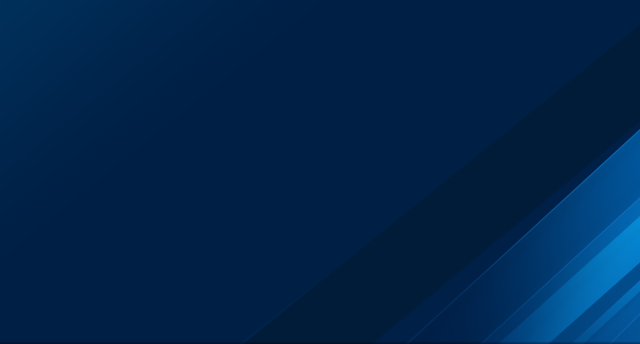
Give the GLSL for this background, as a Shadertoy shader.

```glsl
// Deep navy backdrop with a wide corner glow, a dark diagonal band and
// glossy blue panels in the lower right. Each panel is a half-plane laid
// over the previous one, shaded from left to right, with a thin bright rim.

const float WIDTH = 1.855; // canvas width when its height is one

const vec3 NAVY     = vec3(0.000, 0.122, 0.270);
const vec3 GLOW     = vec3(0.000, 0.200, 0.370);
const vec3 SHADOW   = vec3(0.000, 0.110, 0.222);
const vec3 INDIGO   = vec3(0.000, 0.126, 0.283);
const vec3 OCEAN    = vec3(0.005, 0.335, 0.600);
const vec3 AZURE    = vec3(0.015, 0.420, 0.720);
const vec3 SKY      = vec3(0.025, 0.560, 0.860);
const vec3 RIM_BLUE = vec3(0.080, 0.520, 0.840);

float hash(float n) {
    n = fract(n * 0.1031);
    n *= n + 33.33;
    return fract(n * (n + n));
}

// Signed distance to the line from (bottomX, 0) to (WIDTH, rightY),
// positive on its lower right side.
float diagonal(vec2 p, float bottomX, float rightY) {
    vec2 dir = normalize(vec2(WIDTH - bottomX, rightY));
    return dot(p - vec2(bottomX, 0.0), vec2(dir.y, -dir.x));
}

float cover(float d, float aa) {
    return smoothstep(-aa, aa, d);
}

// Thin line centred on distance zero.
float rim(float d, float halfWidth, float aa) {
    return 1.0 - smoothstep(halfWidth, halfWidth + aa, abs(d));
}

// Lay a panel over the colour below it, with a rim of the given strength.
vec3 panel(vec3 below, float d, float light, vec3 dim, vec3 lit, float rimGain, float aa) {
    vec3 col = mix(below, mix(dim, lit, light), cover(d, aa));
    return mix(col, RIM_BLUE, rimGain * rim(d, 0.0004, aa * 1.3));
}

// Faint parallel streaks of varied position, width and strength.
float streaks(float d) {
    float sum = 0.0;
    for (int i = 0; i < 6; i++) {
        float k = float(i);
        float centre = 0.42 * hash(k + 3.0);
        float halfWidth = mix(0.015, 0.040, hash(k + 19.0));
        sum += (hash(k + 41.0) - 0.5) * smoothstep(halfWidth, 0.0, abs(d - centre));
    }
    return sum;
}

void mainImage(out vec4 fragColor, in vec2 fragCoord) {
    vec2 p = fragCoord / iResolution.xy * vec2(WIDTH, 1.0);
    float aa = 0.8 / iResolution.y;

    // Backdrop and upper left glow
    float cornerDist = p.x * 0.63 + (1.0 - p.y) * 0.78;
    float glow = 1.0 - smoothstep(-0.20, 0.66, cornerDist);
    vec3 col = mix(NAVY, GLOW, glow);

    // Dark band with a faint highlight near its foot
    float band = diagonal(p, 0.703, 0.928);
    col = mix(col, SHADOW, cover(band, aa));
    col += vec3(0.0, 0.02, 0.035) * rim(band + 0.002, 0.001, aa * 2.0)
         * (1.0 - smoothstep(0.0, 0.25, p.y));

    // Soft indigo gap beside the panels
    float gap = diagonal(p, 1.080, 0.645);
    col = mix(col, INDIGO, cover(gap, 0.006));

    // Wide translucent panel
    float wide = diagonal(p, 1.179, 0.623);
    float wideLight = smoothstep(1.24, 2.02, p.x);
    float wideRim = 0.12 + 0.40 * smoothstep(1.25, 1.80, p.x);
    col = panel(col, wide, wideLight, INDIGO, OCEAN * 1.08, wideRim, aa);

    // Medium strip, then the brightest stripe and its shaded neighbour
    float light = smoothstep(1.36, 1.94, p.x);
    float strip = diagonal(p, 1.394, 0.425);
    col = panel(col, strip, light, vec3(0.0, 0.17, 0.36), AZURE, 0.12 + 0.30 * light, aa);

    float bright = diagonal(p, 1.444, 0.372);
    col = panel(col, bright, light, vec3(0.0, 0.21, 0.43), SKY, 0.0, aa);
    float fade = smoothstep(0.0, 0.12, bright);
    col = mix(col, vec3(0.01, 0.40, 0.70), 0.45 * fade * light);

    float shade = diagonal(p, 1.589, 0.237);
    col = panel(col, shade, light, vec3(0.0, 0.21, 0.42), vec3(0.01, 0.31, 0.56), 0.0, aa);

    // Corner panels
    float cornerLight = smoothstep(1.58, 1.90, p.x);
    float corner = diagonal(p, 1.657, 0.184);
    col = panel(col, corner, cornerLight, vec3(0.01, 0.27, 0.50), vec3(0.02, 0.45, 0.75), 0.25 * cornerLight, aa);
    float inner = diagonal(p, 1.690, 0.153);
    col = panel(col, inner, cornerLight, vec3(0.01, 0.24, 0.47), vec3(0.01, 0.35, 0.62), 0.0, aa);
    float last = diagonal(p, 1.768, 0.087);
    col = panel(col, last, cornerLight, vec3(0.01, 0.26, 0.48), vec3(0.01, 0.33, 0.59), 0.35 * cornerLight, aa);

    // Gloss over all panels
    col *= 1.0 + 0.05 * streaks(wide) * cover(wide, aa);

    // Thin dark footing
    col *= mix(0.70, 1.0, smoothstep(0.002, 0.008, p.y));

    fragColor = vec4(clamp(col, 0.0, 1.0), 1.0);
}
```
